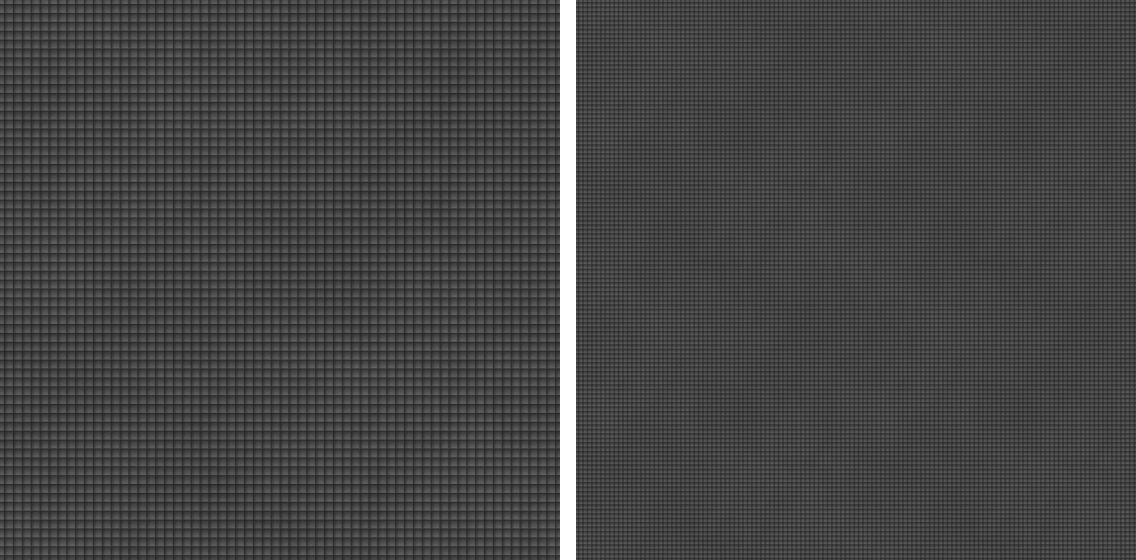
Left: one tile. Right: repeated 2 by 2.
This pattern is drawn by a WebGL 1 fragment shader. Its source:

```glsl
precision highp float;

uniform vec2 u_resolution;

const float TAU = 6.2831853;
const float REPEATS = 63.0;        // cells across and down
const float PHASE = 0.5;           // grid offset, in cells
const float LINE_HALF_WIDTH = 0.06; // in cells
const float LINE_STRENGTH = 0.8;
const float LINE_GRAY = 0.15;
const float PEAK_GRAY = 0.385;     // brightest part of a cell
const float TOP_SHADE = 0.55;      // darkening at the upper edge
const float LEFT_SHADE = 0.72;     // darkening at the left edge
const float CLOUD_AMOUNT = 0.035;
const float SMUDGE_AMOUNT = 0.08;
const float GRAIN_AMOUNT = 0.06;
const vec2 SMUDGE_CELLS = vec2(31.0, 14.0);
const vec2 GRAIN_CELLS = vec2(150.0);

vec2 hash2(vec2 p) {
  vec2 k = vec2(dot(p, vec2(12.71, 31.17)), dot(p, vec2(26.95, 18.33)));
  return fract(sin(k) * 4375.85);
}

// Distance to the nearest scattered point, wrapping at the canvas edges
float cellular(vec2 uv, vec2 count) {
  vec2 p = uv * count;
  vec2 base = floor(p);
  float nearest = 2.0;
  for (int j = -1; j <= 1; j++) {
    for (int i = -1; i <= 1; i++) {
      vec2 cell = base + vec2(float(i), float(j));
      vec2 point = cell + hash2(mod(cell, count));
      nearest = min(nearest, distance(p, point));
    }
  }
  return nearest;
}

// Broad uneven lighting from sines with whole frequencies
float clouds(vec2 uv) {
  vec2 a = uv * TAU;
  float sum = sin(a.x + 2.0 * sin(a.y) + 1.3);
  sum += 0.7 * sin(2.0 * a.y - a.x + 1.5 * sin(2.0 * a.x));
  sum += 0.5 * sin(3.0 * a.x + 4.0 * a.y + sin(3.0 * a.y));
  sum += 0.4 * sin(7.0 * a.x - 3.0 * a.y + 2.0 * sin(2.0 * a.y));
  return sum / 2.6;
}

// Slanted cell face: light toward the bottom, dark toward the left
float cellFace(vec2 q) {
  float vertical = mix(1.0, TOP_SHADE, q.y);
  float horizontal = mix(LEFT_SHADE, 1.0, smoothstep(0.0, 0.5, q.x));
  return PEAK_GRAY * vertical * horizontal;
}

// Smooth-edged grooves between the cells
float grooves(vec2 q, float pixel) {
  vec2 d = min(q, 1.0 - q);
  float soft = 0.6 * pixel;
  vec2 groove = 1.0 - smoothstep(LINE_HALF_WIDTH - soft, LINE_HALF_WIDTH + soft, d);
  return max(groove.x, groove.y);
}

void main() {
  vec2 uv = gl_FragCoord.xy / u_resolution;
  vec2 q = fract(uv * REPEATS + PHASE);
  float pixel = REPEATS / min(u_resolution.x, u_resolution.y);

  float gray = mix(cellFace(q), LINE_GRAY, LINE_STRENGTH * grooves(q, pixel));

  // Wear: broad clouds, upright smudges and fine grain
  float patches = 0.5 + 0.5 * clouds(uv.yx);
  float wear = 1.0 + CLOUD_AMOUNT * clouds(uv);
  wear += SMUDGE_AMOUNT * patches * (0.5 - cellular(uv, SMUDGE_CELLS));
  wear += GRAIN_AMOUNT * (0.5 - cellular(uv, GRAIN_CELLS));

  gl_FragColor = vec4(vec3(gray * wear), 1.0);
}
```
